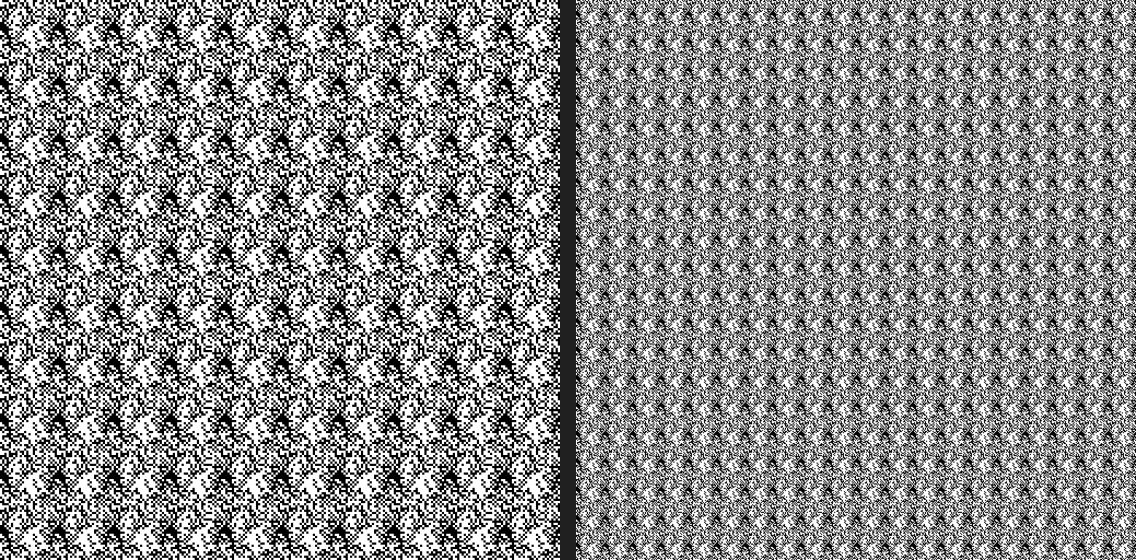
Left, the tile; right, the same tile 2 across and 2 down.
Write a three.js fragment shader that draws this pattern.

```glsl
// Black and white dithered grain, repeated ten by ten as a square tile.
// A soft tone field with a few thin strokes is thresholded by hash noise, then
// resampled on a coarse square grid so neighbouring repeats differ slightly.
#define REPEATS 10.0
#define CELLS 26.0
#define GRID 256.0
#define BASE_TONE 0.44
#define LINE_TONE 0.75
#define LINE_WIDTH 0.030
#define CONTRAST 0.88
#define CHECKER 0.04
#define CHAIN 0.40
#define INK vec3(0.0)
#define PAPER vec3(1.0)

varying vec2 vUv;

// Sineless hash of a cell, wrapping at the tile border.
float hash(vec2 cell) {
  vec3 q = fract(mod(cell, CELLS).xyx * vec3(0.1031, 0.1030, 0.0973) + 0.37);
  q += dot(q, q.yzx + 33.33);
  return fract((q.x + q.y) * q.z);
}

// Shortest offset between two points of the repeating tile.
vec2 wrapOffset(vec2 p, vec2 center) {
  return fract(p - center + 0.5) - 0.5;
}

float falloff(float d, float radius) {
  return exp(-d * d / (radius * radius));
}

float spot(vec2 p, vec2 center, float radius) {
  return falloff(length(wrapOffset(p, center)), radius);
}

// Round arch standing on two short legs.
float archDistance(vec2 q, float radius, float legs) {
  q.y = q.y > 0.0 ? q.y : min(q.y + legs, 0.0);
  float side = abs(length(q) - radius);
  return q.y < 0.0 ? length(vec2(abs(q.x) - radius, q.y)) : side;
}

float strokeDistance(vec2 p, vec2 start, vec2 along) {
  vec2 q = wrapOffset(p, start);
  float t = clamp(dot(q, along) / dot(along, along), 0.0, 1.0);
  return length(q - along * t);
}

// Share of ink at a point of the tile.
float inkTone(vec2 p) {
  float tone = BASE_TONE;
  tone -= 0.26 * spot(p, vec2(0.60, 0.36), 0.25);
  tone -= 0.42 * spot(p, vec2(0.27, 0.70), 0.12);
  tone -= 0.12 * spot(p, vec2(0.45, 0.58), 0.20);
  float d = archDistance(wrapOffset(p, vec2(0.02, 0.44)), 0.10, 0.10);
  d = min(d, strokeDistance(p, vec2(0.04, 0.55), vec2(0.12, 0.20)));
  d = min(d, strokeDistance(p, vec2(0.14, 0.24), vec2(0.14, -0.15)));
  d = min(d, strokeDistance(p, vec2(0.42, 0.55), vec2(0.09, 0.03)));
  return tone + LINE_TONE * falloff(d, LINE_WIDTH);
}

// Side neighbours repel and one diagonal attracts, which forms short chains.
float grain(vec2 cell) {
  vec2 e = vec2(1.0, 0.0);
  float sides = hash(cell + e) + hash(cell - e) + hash(cell + e.yx) + hash(cell - e.yx);
  float chain = hash(cell + vec2(1.0, -1.0)) - 0.5;
  float check = 2.0 * mod(cell.x + cell.y, 2.0) - 1.0;
  return hash(cell) - 0.25 * sides + CHAIN * chain + CHECKER * check;
}

// One for ink, zero for paper, at one sample of the grid.
float inkAt(vec2 index) {
  vec2 uv = (mod(index, GRID) + 0.5) / GRID;
  vec2 cell = mod(floor(uv * REPEATS * CELLS), CELLS);
  float limit = CONTRAST * (inkTone((cell + 0.5) / CELLS) - 0.5);
  return step(grain(cell), limit);
}

void main() {
  // Blend neighbouring samples only across their shared edges.
  vec2 g = vUv * GRID - 0.5;
  vec2 i = floor(g);
  vec2 blend = clamp((g - i - 0.5) / max(fwidth(g), 1e-4) + 0.5, 0.0, 1.0);
  float low = mix(inkAt(i), inkAt(i + vec2(1.0, 0.0)), blend.x);
  float high = mix(inkAt(i + vec2(0.0, 1.0)), inkAt(i + 1.0), blend.x);
  gl_FragColor = vec4(mix(PAPER, INK, mix(low, high, blend.y)), 1.0);
}
```
